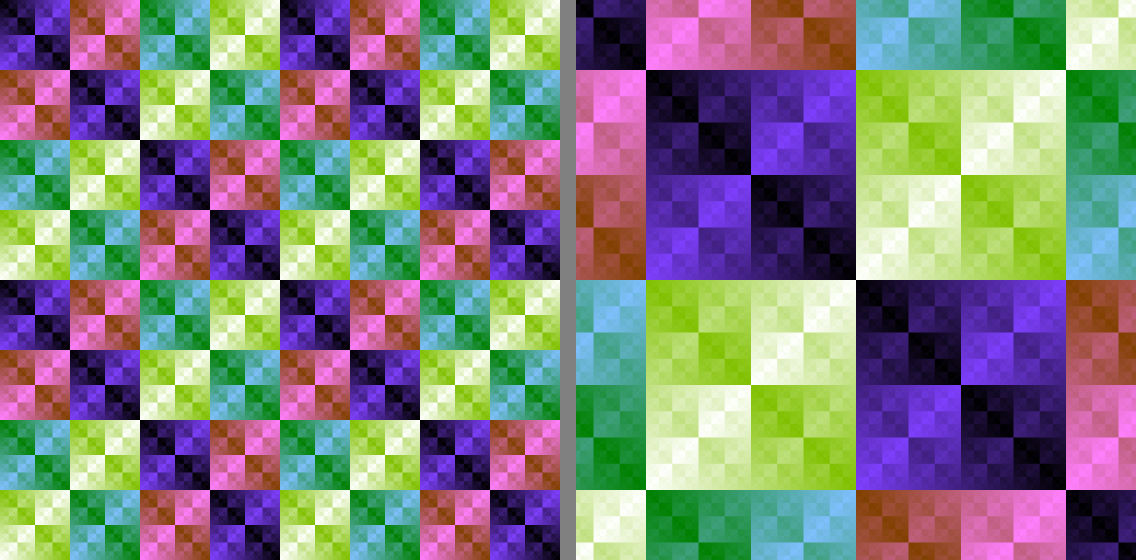
Left: the whole. Right: its middle third, enlarged.
A WebGL 2 fragment shader for this pattern:

```glsl
#version 300 es
precision highp float;
precision highp int;

uniform vec2 u_resolution;
out vec4 fragColor;

// Bitwise XOR of column and row, spread over the channels by bit shifts
vec3 xorColor(vec2 uv) {
  // 2 x 2 repeats of 256 steps, rows counted from the top
  ivec2 cell = ivec2(floor(vec2(uv.x, 1.0 - uv.y) * 512.0));
  int level = (cell.x ^ cell.y) & 255;
  ivec3 channels = ivec3(level << 1, level, level << 2) & 255;
  return vec3(channels) / 255.0;
}

void main() {
  // Box filter of 4 x 4 samples smooths the cell edges
  vec2 corner = floor(gl_FragCoord.xy);
  vec3 sum = vec3(0.0);
  for (int j = 0; j < 4; j++) {
    for (int i = 0; i < 4; i++) {
      vec2 offset = (vec2(i, j) + 0.5) / 4.0;
      sum += xorColor((corner + offset) / u_resolution);
    }
  }
  fragColor = vec4(sum / 16.0, 1.0);
}
```
